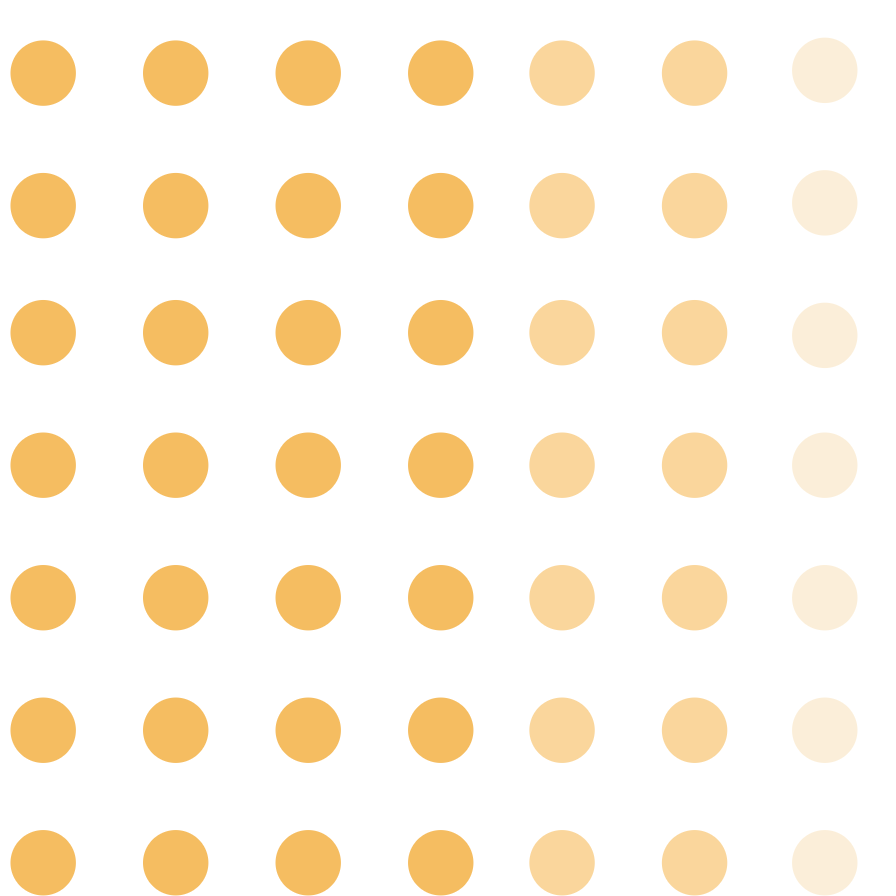
A Shadertoy shader for this pattern:

```glsl
const float PITCH = 0.1479;
const float RADIUS = 0.0365;
const float LAST_INDEX = 6.0;
const vec2 FIRST_CENTER = vec2(0.0482, 0.0371);

const vec3 PAPER = vec3(1.0);
const vec3 AMBER = vec3(0.96, 0.74, 0.38);
const vec3 PEACH = vec3(0.98, 0.84, 0.61);
const vec3 CREAM = vec3(0.985, 0.935, 0.85);

// Index of the nearest dot along both axes
vec2 nearestCell(vec2 p, vec2 origin, float pitch, float lastIndex) {
    return clamp(floor((p - origin) / pitch + 0.5), 0.0, lastIndex);
}

// Small spacing slips: a tighter right block and a lowered top block
vec2 cellShift(vec2 cell, float lastIndex) {
    float isLast = step(lastIndex, cell.x);
    float shiftX = -0.0125 * step(4.0, cell.x) - 0.0026 * isLast;
    float shiftY = mix(-0.0061 * step(5.0, cell.y),
                       -0.0030 * step(4.0, cell.y), isLast);
    return vec2(shiftX, shiftY);
}

// Colour fades in steps from left to right
vec3 columnColor(float column) {
    vec3 color = mix(AMBER, PEACH, step(4.0, column));
    return mix(color, CREAM, step(6.0, column));
}

float discMask(vec2 p, float radius, float pixel) {
    return clamp(0.5 - (length(p) - radius) / pixel, 0.0, 1.0);
}

void mainImage(out vec4 fragColor, in vec2 fragCoord) {
    vec2 uv = fragCoord / iResolution.y;
    float pixel = 1.0 / iResolution.y;

    vec2 cell = nearestCell(uv, FIRST_CENTER, PITCH, LAST_INDEX);
    vec2 center = FIRST_CENTER + cell * PITCH + cellShift(cell, LAST_INDEX);
    float dot_ = discMask(uv - center, RADIUS, pixel);

    fragColor = vec4(mix(PAPER, columnColor(cell.x), dot_), 1.0);
}
```
